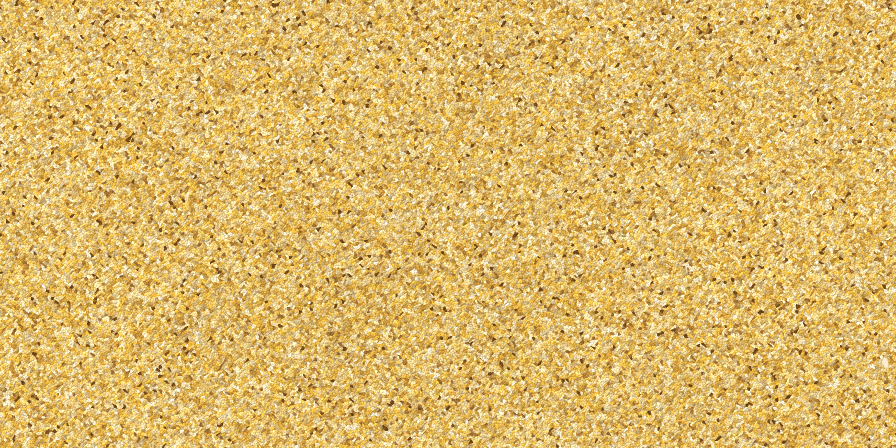
This texture is drawn by a Shadertoy shader. Its source:

```glsl
// Sunlit golden sand: very fine, tightly packed grains with pale flecks and pits.
// One cellular layer gives each grain its tone, a finer one breaks it up with
// lit facets and shaded cracks; layered sines add faint broad undulations.

#define GRAINS   146.0   // grains per canvas height
#define FACETS   1.28    // facet density relative to the grains
#define CONTRAST 1.0     // spread of the tones about the mean
#define JITTER   0.20    // brightness range between grains
#define RELIEF   0.28    // light and shade across one facet
#define CRACK    0.22    // darkening between facets
#define PITS     0.018   // share of deep shadow pits
#define FLECKS   0.03    // share of near-white grains
#define SWELL    0.008   // strength of the broad undulation
#define SAMPLES  2       // supersamples per pixel side

const vec3 MEAN_SAND = vec3(0.875, 0.72, 0.408);
const vec3 PIT       = vec3(0.44, 0.28, 0.10);
const vec3 FLECK     = vec3(0.98, 0.93, 0.82);
const vec2 LIGHT     = vec2(-0.6, 0.8);

const vec3 TONES[6] = vec3[6](
    vec3(0.92, 0.78, 0.45),   // light gold
    vec3(0.94, 0.85, 0.64),   // cream
    vec3(0.91, 0.72, 0.27),   // saturated gold
    vec3(0.80, 0.60, 0.24),   // ochre
    vec3(0.82, 0.69, 0.45),   // dull tan
    vec3(0.64, 0.45, 0.21));  // brown
const float SHARES[6] = float[6](0.27, 0.19, 0.18, 0.18, 0.14, 0.04);

vec3 hash3(vec2 p) {
    vec3 q = fract(p.xyx * vec3(0.1031, 0.1030, 0.0973));
    q += dot(q, q.yxz + 33.33);
    return fract((q.xxy + q.yzz) * q.zyx);
}

// Picks a tone in proportion to its share of the area.
vec3 grainTone(vec2 cell) {
    vec3 rnd = hash3(cell + 71.0);
    vec3 tone = TONES[5];
    float sum = 0.0;
    for (int i = 0; i < 6; i++) {
        if (rnd.x >= sum) tone = TONES[i];
        sum += SHARES[i];
    }
    tone *= 1.0 + JITTER * (rnd.y - 0.5);
    if (rnd.z < PITS) tone = PIT;
    if (rnd.z > 1.0 - FLECKS) tone = FLECK;
    return tone;
}

// Cellular noise: the owning cell, the offset from its centre, the border gap.
float cellular(vec2 p, out vec2 owner, out vec2 offset) {
    vec2 base = floor(p);
    float d1 = 9.0, d2 = 9.0;
    owner = base;
    offset = vec2(0.0);
    for (int y = -1; y <= 1; y++)
    for (int x = -1; x <= 1; x++) {
        vec2 cell = base + vec2(x, y);
        vec2 toPoint = p - cell - hash3(cell + 7.0).xy;
        float d = length(toPoint);
        if (d < d1) {
            d2 = d1;
            d1 = d;
            offset = toPoint;
            owner = cell;
        } else {
            d2 = min(d2, d);
        }
    }
    return d2 - d1;
}

// Grain tones overlaid with the light on smaller, turned facets.
vec3 sand(vec2 uv) {
    vec2 p = uv * GRAINS;
    p += 0.3 * sin(p.yx * 1.7 + 1.3 * sin(p * 0.37));
    vec2 grain, facet, offset;
    cellular(p, grain, offset);
    vec3 tone = grainTone(grain);

    vec2 turned = mat2(0.8, 0.6, -0.6, 0.8) * p * FACETS + 300.0;
    float gap = cellular(turned, facet, offset);
    float body = smoothstep(0.0, 0.5, gap) - 0.5;
    vec2 light = mat2(0.8, 0.6, -0.6, 0.8) * LIGHT;
    return tone * (1.0 + RELIEF * dot(offset, light) + CRACK * body);
}

float swell(vec2 uv) {
    float s = sin(uv.x * 3.1 + 1.7 * sin(uv.y * 2.3 + 0.6));
    s += 0.6 * sin(uv.y * 9.0 - uv.x * 5.0 + sin(uv.x * 7.0));
    return s + 0.5 * sin(uv.x * 17.0 + uv.y * 13.0 + 2.0 * sin(uv.y * 11.0));
}

void mainImage(out vec4 fragColor, in vec2 fragCoord) {
    float pixel = 1.0 / iResolution.y;
    vec2 uv = fragCoord * pixel;

    // Average the grains over the pixel
    vec3 color = vec3(0.0);
    for (int j = 0; j < SAMPLES; j++)
    for (int i = 0; i < SAMPLES; i++) {
        vec2 offset = (vec2(i, j) + 0.5) / float(SAMPLES) - 0.5;
        color += sand(uv + offset * pixel);
    }
    color /= float(SAMPLES * SAMPLES);

    // Contrast and broad tone
    color = MEAN_SAND + CONTRAST * (color - MEAN_SAND);
    color *= 1.005 + SWELL * swell(uv);

    // One pale shell chip near the right edge
    vec2 chip = (uv - vec2(1.977, 0.19)) * vec2(1.0, 0.45);
    chip.x += 0.4 * chip.y;
    float chipMask = 1.0 - smoothstep(-pixel, pixel, length(chip) - 0.006);
    color = mix(color, FLECK, chipMask);

    fragColor = vec4(clamp(color, 0.0, 1.0), 1.0);
}
```
